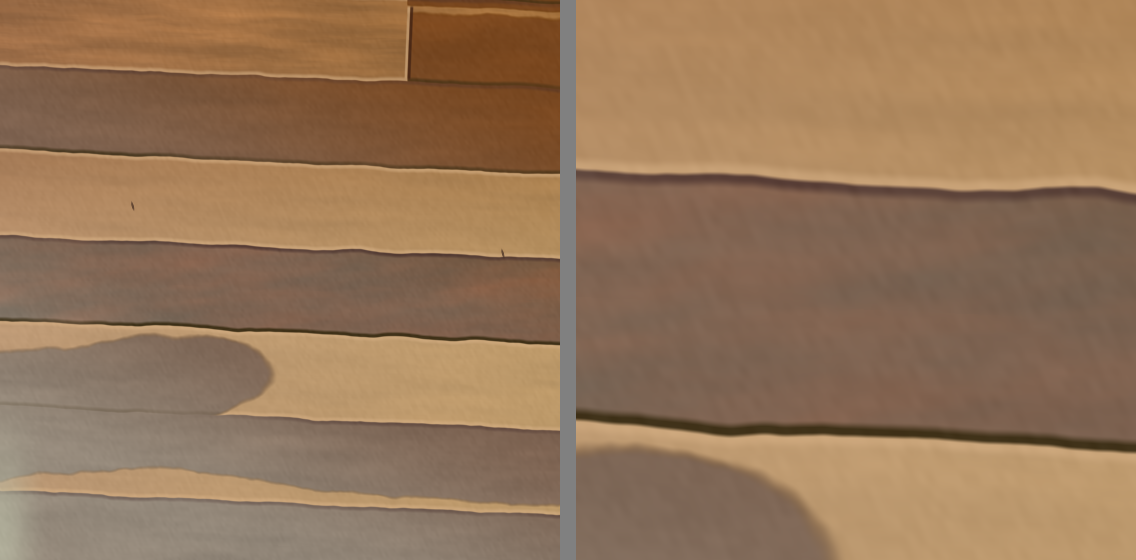
Left, the full canvas; right, a detail of the centre.
Give the GLSL for this texture, as a Shadertoy shader.

```glsl
#define PLANK_HEIGHT 0.1523
#define FIRST_SEAM 0.1146
#define TILT 0.044
#define SEAM_WOBBLE 0.035
#define JOINT_X 0.728
#define GRAIN 0.10
#define SOFTNESS 0.0016
#define HEART_BROWN vec3(0.48, 0.28, 0.12)
#define HEART_MAUVE vec3(0.49, 0.385, 0.315)
#define HEART_GREY vec3(0.58, 0.535, 0.48)
#define SAP_AMBER vec3(0.62, 0.43, 0.23)
#define SAP_CREAM vec3(0.74, 0.60, 0.41)

float hash(vec2 p) {
    return fract(sin(dot(p, vec2(127.1, 311.7))) * 43758.5453);
}

float noise(vec2 p) {
    vec2 i = floor(p), f = fract(p);
    f = f * f * (3.0 - 2.0 * f);
    return mix(mix(hash(i), hash(i + vec2(1, 0)), f.x),
               mix(hash(i + vec2(0, 1)), hash(i + vec2(1, 1)), f.x), f.y);
}

float fbm(vec2 p) {
    float sum = 0.0, amp = 0.5;
    for (int i = 0; i < 4; i++) {
        sum += amp * noise(p);
        p = p * 2.03 + 17.0;
        amp *= 0.5;
    }
    return sum;
}

// Share of pale sapwood: 0 is heartwood, 1 is sapwood
float sapwood(float row, float f, float x) {
    float ragged = (fbm(vec2(x * 16.0, row * 7.0 + f * 2.0)) - 0.47) * 0.14;
    if (row == 0.0) {
        float strip = smoothstep(0.07, 0.11, f + ragged * 0.3)
                    * (1.0 - smoothstep(0.15, 0.21, f + ragged));
        return mix(1.0, strip, smoothstep(-0.002, 0.002, x - JOINT_X));
    }
    if (row == 2.0) return 1.0;
    if (row == 4.0) {
        // Rounded tongue of heartwood entering from the left
        float top = 0.38 - 0.26 * smoothstep(0.0, 0.28, x);
        float tip = 0.485 - 0.40 * (f - 0.5) * (f - 0.5);
        return 1.0 - smoothstep(-0.03, 0.04, f - top + ragged)
                   * smoothstep(-0.012, 0.012, tip - x + ragged * 0.25);
    }
    if (row == 5.0) {
        float bulge = (x - 0.3) / 0.24;
        float edge = 0.89 - 0.22 * exp(-bulge * bulge);
        return smoothstep(-0.025, 0.035, f - edge + ragged);
    }
    return 0.0;
}

vec3 plank(float row, float v, vec2 p) {
    float f = v - row, depth = 1.0 - p.y;
    float sap = sapwood(row, f, p.x);

    // Warm at the upper right, washed out toward the lower left
    float wash = 0.9 * depth + 0.4 * (1.0 - p.x);
    vec3 heart = mix(HEART_BROWN, HEART_MAUVE, smoothstep(0.1, 0.66, wash));
    heart = mix(heart, HEART_GREY, smoothstep(0.68, 1.12, wash));
    vec3 pale = mix(SAP_AMBER, SAP_CREAM, smoothstep(0.03, 0.62, depth));
    pale += vec3(0.0, 0.0, 0.05) * (1.0 - p.x);

    // Long grain and broad mottling, with redder clouds in the fourth plank
    float grain = fbm(vec2(p.x * 5.0, v * 7.0 + row * 13.0)) - 0.47;
    float mottle = fbm(vec2(p.x * 7.0 + v * 2.0, v * 3.0 + row * 5.0)) - 0.47;
    heart *= 1.0 + GRAIN * (grain + 1.3 * mottle);
    if (row == 3.0) heart += vec3(0.10, -0.01, -0.04) * mottle;
    float figure = row == 0.0 ? 4.0 : 1.0;
    pale *= 1.0 + GRAIN * figure * grain;

    // Shaded rims on heartwood, bright rims on sapwood
    float lower = smoothstep(0.94, 0.985, f);
    float upper = 1.0 - smoothstep(0.015, 0.06, f);
    float worn = 0.35 + 0.45 * noise(vec2(p.x * 9.0, row * 4.0));
    if (row == 3.0) worn += 0.45 * smoothstep(0.12, 0.4, p.x);
    if (row == 4.0) worn *= 0.3;
    if (row == 5.0) upper *= smoothstep(0.3, 0.5, p.x);
    heart = mix(heart, vec3(0.22, 0.17, 0.07), clamp(lower * worn, 0.0, 0.9));
    heart = mix(heart, vec3(0.27, 0.18, 0.17), upper * worn * 0.6);
    pale = mix(pale, vec3(0.83, 0.68, 0.51), 0.6 * max(lower, upper));

    vec3 color = mix(heart, pale, sap);
    return color - 0.22 * sap * (1.0 - sap);
}

void mainImage(out vec4 fragColor, in vec2 fragCoord) {
    vec2 p = fragCoord / iResolution.xy;
    float soft = max(SOFTNESS, 0.75 / iResolution.y);

    // Tilted plank rows counted downward, blended across the nearest seam
    float v = (1.0 - p.y - TILT * p.x - FIRST_SEAM) / PLANK_HEIGHT + 1.0;
    float seam = floor(v + 0.5);
    v += (fbm(vec2(p.x * 14.0, seam * 9.0)) - 0.47) * SEAM_WOBBLE * 2.0;
    float blend = smoothstep(-soft, soft, (v - seam) * PLANK_HEIGHT);
    vec3 color = mix(plank(seam - 1.0, v, p), plank(seam, v, p), blend);

    // Butt joint in the top plank: pale lip beside a dark gap
    float across = p.x - JOINT_X + 0.006 * (v - 0.5);
    float joint = smoothstep(0.08, 0.13, v) * (1.0 - smoothstep(0.95, 1.0, v));
    color = mix(color, vec3(0.78, 0.63, 0.46), 0.8 * joint * (1.0 - smoothstep(0.001, 0.001 + 2.0 * soft, abs(across))));
    color = mix(color, vec3(0.25, 0.13, 0.07), 0.8 * joint * (1.0 - smoothstep(0.001, 0.001 + 2.0 * soft, abs(across - 0.005))));

    // Small dark nicks
    for (float i = 0.0; i < 2.0; i++) {
        vec2 d = p - vec2(0.237 + 0.661 * i, 0.632 - 0.085 * i);
        d.x += 0.25 * d.y;
        float nick = 1.0 - smoothstep(0.4, 1.2, length(d / vec2(0.0025, 0.009)));
        color = mix(color, vec3(0.28, 0.19, 0.14), 0.75 * nick);
    }

    // Pale glare in the lower left corner, then fine surface texture
    float glare = (1.0 - smoothstep(0.0, 0.09, p.x)) * (1.0 - smoothstep(0.03, 0.32, p.y));
    color = mix(color, vec3(0.74, 0.75, 0.66), 0.65 * glare);
    color += 0.022 * (noise(vec2(p.x * 190.0 + p.y * 80.0, p.y * 110.0)) - 0.5);
    fragColor = vec4(color, 1.0);
}
```
